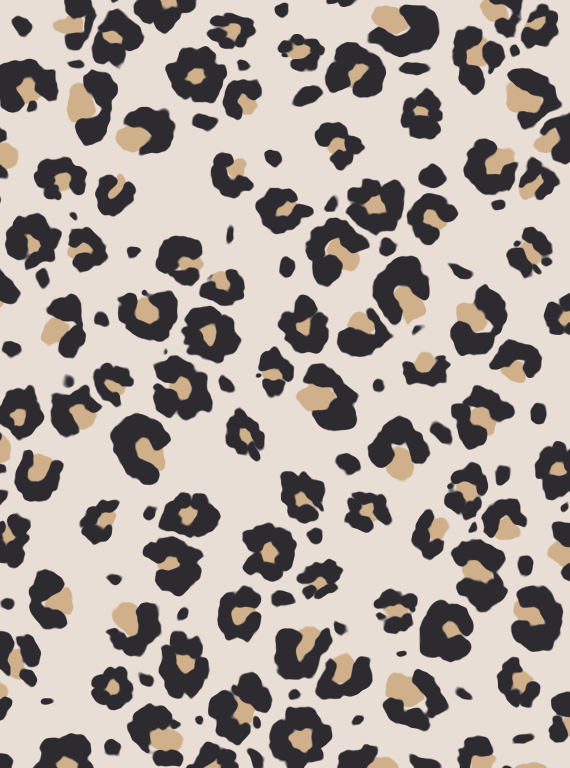
Reproduce this pattern procedurally as a Shadertoy shader.

```glsl
// Leopard print: dark lobed rosettes with tan hearts and small dark flecks on cream.
// Rosettes sit on a turned, jittered grid and flecks between them; a weighted
// Voronoi gap keeps neighbours apart, and gradient noise makes the edges wobble.

const float TAU = 6.2832;
const float CELL = 0.094;
const vec3 CREAM = vec3(0.91, 0.87, 0.84);
const vec3 INK   = vec3(0.175, 0.168, 0.19);
const vec3 TAN   = vec3(0.815, 0.69, 0.545);

vec3 hash3(vec2 p) {
    vec3 q = fract(p.xyx * vec3(0.1031, 0.1030, 0.0973));
    q += dot(q, q.yxz + 33.33);
    return fract((q.xxy + q.yzz) * q.zyx);
}

vec2 direction(float a) { return vec2(cos(a), sin(a)); }

vec2 rotate(vec2 p, float a) {
    vec2 d = direction(a);
    return vec2(d.x * p.x - d.y * p.y, d.y * p.x + d.x * p.y);
}

float cornerSlope(vec2 corner, vec2 f, vec2 offset) {
    return dot(direction(TAU * hash3(corner + offset).x), f - offset);
}

float gradientNoise(vec2 p) {
    vec2 i = floor(p), f = p - i;
    vec2 u = f * f * f * (f * (f * 6.0 - 15.0) + 10.0);
    return mix(mix(cornerSlope(i, f, vec2(0, 0)), cornerSlope(i, f, vec2(1, 0)), u.x),
               mix(cornerSlope(i, f, vec2(0, 1)), cornerSlope(i, f, vec2(1, 1)), u.x), u.y);
}

vec2 wobble(vec2 p, float frequency, float amount) {
    vec2 q = p * frequency;
    return amount * vec2(gradientNoise(q), gradientNoise(q + 47.3));
}

float smoothMin(float a, float b, float k) {
    float h = max(k - abs(a - b), 0.0) / k;
    return min(a, b) - h * h * k * 0.25;
}

float smoothMax(float a, float b, float k) { return -smoothMin(-a, -b, k); }

float ellipse(vec2 p, vec2 radii) {
    return (length(p / radii) - 1.0) * min(radii.x, radii.y);
}

vec2 rosetteCentre(vec2 id) {
    return (id + 0.5 + 0.52 * (hash3(id).xy - 0.5)) * CELL;
}

vec2 fleckCentre(vec2 id) {
    return 0.25 * (rosetteCentre(id) + rosetteCentre(id + vec2(1, 0))
                 + rosetteCentre(id + vec2(0, 1)) + rosetteCentre(id + 1.0));
}

// Distances to the dark lobes (x) and to the tan heart (y)
vec2 rosette(vec2 p, float radius, vec2 seed) {
    vec3 h = hash3(seed + 17.0), g = hash3(seed + 71.0);
    float stretch = 1.0 + 0.18 * h.x;
    vec2 q = rotate(p, TAU * h.y) * vec2(stretch, 1.0 / stretch) / radius;
    float opening = 2.5 * smoothstep(0.2, 1.0, h.z), facing = TAU * g.x;

    float lobes = 1e3;
    for (int i = 0; i < 7; i++) {
        float n = float(i);
        vec3 r = hash3(seed * 3.0 + vec2(n * 7.0, 131.0));
        float a = facing + 0.5 * opening
                + (TAU - opening) * (n + 0.5 + 0.4 * (r.x - 0.5)) / 7.0;
        float size = mix(0.28, 0.43, r.y) * (r.z < 0.07 ? 0.4 : 1.0);
        lobes = smoothMin(lobes, length(q - 0.65 * direction(a)) - size, 0.13);
    }
    vec2 heartPoint = rotate(q - 0.12 * opening * direction(facing), -facing);
    float heart = ellipse(heartPoint, vec2(0.50, mix(0.38, 0.48, g.y)));
    return vec2(lobes, heart) * radius;
}

float fleck(vec2 p, float radius, vec2 seed) {
    vec3 h = hash3(seed + 211.0);
    float stretch = 1.0 + 0.6 * h.x * h.x;
    return ellipse(rotate(p, TAU * h.y), radius * vec2(stretch, 1.0 / stretch));
}

void mainImage(out vec4 fragColor, in vec2 fragCoord) {
    float pixel = 1.0 / iResolution.y;
    vec2 p = rotate(fragCoord * pixel, 0.52) + 3.0;
    p += wobble(p, 32.0, 0.009) + wobble(p, 95.0, 0.0026);

    // Nearest and second nearest site, each measured from its own rim
    vec2 cell = floor(p / CELL), seed = cell, centre = p;
    float nearest = 1e3, second = 1e3, radius = 0.0;
    bool isFleck = false;
    for (int k = 0; k < 32; k++) {
        bool small = k >= 16;
        vec2 id = cell + vec2(k % 4, (k / 4) % 4) - 2.0;
        vec3 h = hash3(id + (small ? 307.0 : 401.0));
        if (small && h.x > 0.58) continue;
        vec2 c = small ? fleckCentre(id) : rosetteCentre(id);
        float r = small ? mix(0.006, 0.016, h.y) : mix(0.028, 0.046, h.y);
        float d = length(p - c) - r;
        second = min(second, max(nearest, d));
        if (d < nearest) {
            nearest = d; seed = id; centre = c; radius = r; isFleck = small;
        }
    }

    // Shape of the owning site, trimmed to leave a cream gap
    vec2 shape = isFleck ? vec2(fleck(p - centre, radius, seed), 1.0)
                         : rosette(p - centre, radius, seed);
    float gap = 0.004 - 0.5 * (second - nearest);
    float ink = smoothMax(shape.x, gap, 0.006), heart = smoothMax(shape.y, gap, 0.006);

    vec3 colour = mix(TAN, CREAM, smoothstep(-pixel, pixel, heart));
    colour = mix(INK, colour, smoothstep(-pixel, pixel, ink));
    fragColor = vec4(colour, 1.0);
}
```
